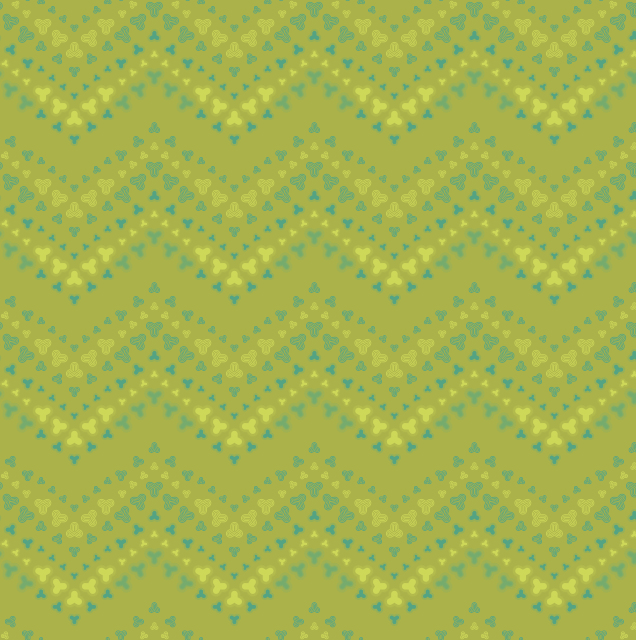
Write a WebGL 1 fragment shader that draws this pattern.

```glsl
precision highp float;
// Zigzag bands of small trefoils on an olive ground, four repeats to the height.
// Each tile is mirrored about its peak; six diagonal chains of trefoils are drawn
// twice, first as concentric outlines and then lower down as soft solid shapes.

uniform vec2 u_resolution;

const float REPEATS = 4.0;                   // tiles per canvas height
const vec2 PEAK = vec2(1.965, 1.3333);       // tile origin, in tiles from top left
const float SOLID_SHIFT = 0.425;             // drop from outlined to solid set
const float LINE_HALF = 0.0024;              // half width of the outlines
const float MIN_RING_GAP = 0.0075;           // closest spacing of outlines
const float SPOKE = 0.58;                    // lobe centre, relative to radius
const float LOBE = 0.42;                     // lobe radius, relative to radius
const float THIRD_TURN = 2.0943951;

const vec3 GROUND = vec3(0.67, 0.70, 0.29);
const vec3 TEAL = vec3(0.31, 0.64, 0.53);
const vec3 YELLOW = vec3(0.81, 0.85, 0.35);
const vec3 GREEN = vec3(0.45, 0.67, 0.44);

// Distance to a three-spoked skeleton, one spoke up; turn is in thirds of a circle.
float trefoilSkeleton(vec2 p, float spoke, float turn) {
  float a = atan(p.x, -p.y + 1e-6) - turn * THIRD_TURN;
  a = mod(a + 0.5 * THIRD_TURN, THIRD_TURN) - 0.5 * THIRD_TURN;
  vec2 q = length(p) * vec2(sin(a), cos(a));
  q.y -= clamp(q.y, 0.0, spoke);
  return length(q);
}

// Up to three nested outlines, spaced inward from the rim.
float outlines(float d, float radius, float pixel) {
  float gap = max(0.16 * radius, MIN_RING_GAP);
  float inward = LOBE * radius - d;
  float ring = clamp(floor(inward / gap + 0.5), 0.0, 2.0);
  return clamp((LINE_HALF - abs(inward - ring * gap)) / pixel + 0.5, 0.0, 1.0);
}

// Filled core with a faint halo; softness widens the edge.
float softFill(float d, float radius, float softness, float pixel) {
  float rim = LOBE * radius;
  float edge = max(pixel, softness * radius);
  float core = 1.0 - smoothstep(rim - edge, rim + 0.5 * edge, d);
  float halo = 1.0 - smoothstep(rim + 0.16 * radius, rim + 0.22 * radius + pixel, d);
  return max(0.95 * core, 0.22 * halo);
}

// A diagonal chain of trefoils, in both its outlined and its solid form.
// spin holds the first turn and the turn added per trefoil.
void drawChain(inout vec3 color, vec2 p, vec2 start, vec2 stride, float count,
               float radius, vec2 spin, vec3 lineColor, vec3 fillColor,
               float softness, float pixel) {
  for (int i = 0; i < 4; i++) {
    float n = float(i);
    if (n >= count) break;
    vec2 offset = p - start - n * stride;
    float turn = spin.x + n * spin.y;

    vec2 upper = vec2(offset.x, fract(offset.y + 0.5) - 0.5);
    float d = trefoilSkeleton(upper, SPOKE * radius, turn);
    color = mix(color, lineColor, 0.9 * outlines(d, radius, pixel));

    vec2 lower = vec2(offset.x, fract(offset.y - SOLID_SHIFT + 0.5) - 0.5);
    d = trefoilSkeleton(lower, SPOKE * radius, turn);
    color = mix(color, fillColor, softFill(d, radius, softness, pixel));
  }
}

void main() {
  // Tile coordinates: y runs down, x is folded about the peak.
  vec2 uv = gl_FragCoord.xy / u_resolution.y;
  vec2 p = REPEATS * vec2(uv.x, 1.0 - uv.y) - PEAK;
  p.x = abs(fract(p.x + 0.5) - 0.5);
  float pixel = REPEATS / u_resolution.y;
  vec3 color = GROUND;

  // Upper teal chain: medium by the peak, small toward the valley.
  drawChain(color, p, vec2(0.0, 0.469), vec2(0.104, 0.083), 3.0,
            0.036, vec2(0.0, 0.25), TEAL, TEAL, 0.12, pixel);
  drawChain(color, p, vec2(0.292, 0.674), vec2(0.069, 0.055), 4.0,
            0.023, vec2(0.0, 0.1667), TEAL, TEAL, 0.12, pixel);

  // Small yellow chain inside the peak.
  drawChain(color, p, vec2(0.0, 0.583), vec2(0.067, 0.056), 4.0,
            0.024, vec2(0.0, 0.1667), YELLOW, YELLOW, 0.12, pixel);

  // Large chains: blurred green by the peak, yellow toward the valley.
  drawChain(color, p, vec2(0.0, 0.719), vec2(0.097, 0.083), 3.0,
            0.054, vec2(0.5, 0.1667), TEAL, GREEN, 0.32, pixel);
  drawChain(color, p, vec2(0.303, 0.826), vec2(0.0985, 0.08), 3.0,
            0.054, vec2(0.5, 0.25), YELLOW, YELLOW, 0.12, pixel);

  // Lower teal chain along the valley.
  drawChain(color, p, vec2(0.292, 0.958), vec2(0.104, 0.0765), 3.0,
            0.034, vec2(0.0, 0.25), TEAL, TEAL, 0.12, pixel);

  gl_FragColor = vec4(color, 1.0);
}
```
